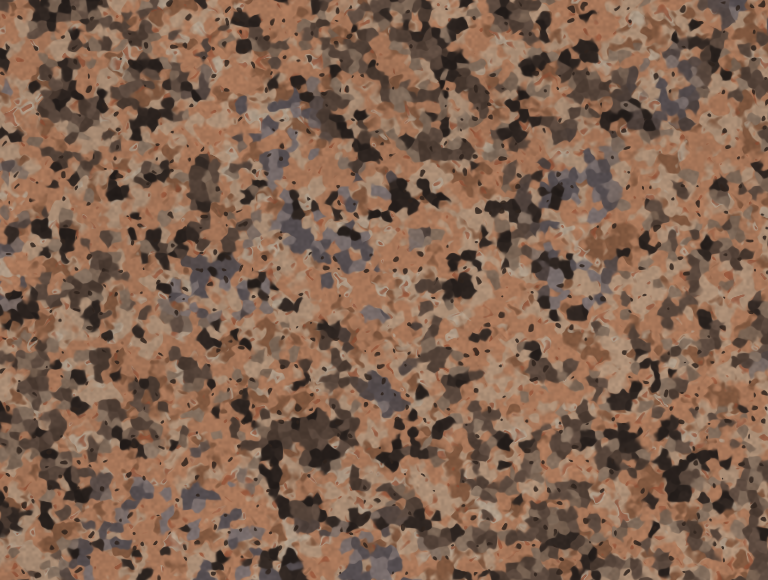
A WebGL 2 fragment shader for this texture:

```glsl
#version 300 es
precision highp float;
precision highp int;

// Polished granite: rounded mineral grains from a soft, weighted Voronoi
// pattern. Clustered noise picks black mica, brown or grey quartz per grain;
// the remaining ground is mottled salmon and pale feldspar with tiny specks.

uniform vec2 u_resolution;
out vec4 fragColor;

// Integer hash giving three values in 0..1
vec3 hash3(vec2 cell, float seed) {
    uvec3 v = uvec3(ivec3(cell, seed) + 1024);
    v = v * 1664525u + 1013904223u;
    v.x += v.y * v.z; v.y += v.z * v.x; v.z += v.x * v.y;
    v ^= v >> 16u;
    v.x += v.y * v.z; v.y += v.z * v.x; v.z += v.x * v.y;
    return vec3(v >> 8u) / 16777216.0;
}

// Three independent channels of value noise
vec3 noise3(vec2 p, float seed) {
    vec2 i = floor(p), f = fract(p);
    f = f * f * (3.0 - 2.0 * f);
    return mix(mix(hash3(i, seed), hash3(i + vec2(1, 0), seed), f.x),
               mix(hash3(i + vec2(0, 1), seed), hash3(i + vec2(1, 1), seed), f.x), f.y);
}

// Ground mass: salmon, pale and brownish feldspar
vec3 feldspar(vec2 p) {
    vec3 broad = noise3(mat2(0.8, 0.6, -0.6, 0.8) * p * 30.0, 11.0);
    vec3 fine = noise3(mat2(0.6, 0.8, -0.8, 0.6) * p * 85.0, 12.0);
    vec3 blend = 0.6 * broad + 0.4 * fine;
    vec3 color = mix(vec3(0.65, 0.46, 0.345), vec3(0.665, 0.55, 0.455),
                     smoothstep(0.46, 0.62, blend.x));
    color = mix(color, vec3(0.49, 0.335, 0.24), smoothstep(0.60, 0.76, blend.y));
    color = mix(color, vec3(0.68, 0.62, 0.55), 0.8 * smoothstep(0.70, 0.80, blend.z));
    return mix(color, vec3(0.55, 0.29, 0.19), 0.7 * smoothstep(0.80, 0.95, fine.z));
}

// Colour of one grain; alpha is zero where the ground shows through
vec4 mineral(vec2 center, vec3 rnd) {
    vec3 cluster = noise3(mat2(0.8, -0.6, 0.6, 0.8) * center * 25.0, 21.0);
    vec3 region = noise3(center * 6.0, 22.0);
    float mica = 0.6 * cluster.x + 0.4 * rnd.x + 0.06 * (region.x - 0.5);
    float quartz = 0.6 * cluster.y + 0.4 * rnd.y + 0.08 * (region.y - 0.5);
    float cool = smoothstep(0.72, 0.9, region.z);
    if (mica > 0.715)
        return vec4(mix(vec3(0.13, 0.105, 0.095), vec3(0.20, 0.16, 0.14), rnd.z), 1.0);
    if (quartz > 0.655)
        return vec4(mix(mix(vec3(0.27, 0.21, 0.175), vec3(0.38, 0.305, 0.26), rnd.z),
                        vec3(0.33, 0.30, 0.31), cool), 1.0);
    if (quartz > 0.585)
        return vec4(mix(mix(vec3(0.44, 0.36, 0.30), vec3(0.53, 0.45, 0.385), rnd.z),
                        vec3(0.46, 0.42, 0.42), cool), 0.95);
    return vec4(0.0);
}

void main() {
    vec2 p = gl_FragCoord.xy / u_resolution.y;

    // Ragged grain outlines
    vec2 warped = p + 0.007 * (noise3(p * 95.0, 1.0).xy - 0.5)
                    + 0.008 * (noise3(p * 40.0, 2.0).xy - 0.5);

    // Soft Voronoi: nearby grains blended over a narrow border
    vec2 q = warped * 58.0, base = floor(q);
    vec4 sum = vec4(0.0);
    float total = 0.0;
    for (int y = -1; y <= 1; y++)
    for (int x = -1; x <= 1; x++) {
        vec2 cell = base + vec2(x, y);
        vec3 place = hash3(cell, 3.0);
        vec2 center = cell + 0.1 + 0.8 * place.xy;
        float weight = exp(-14.0 * (distance(q, center) - 0.25 * place.z));
        vec4 grain = mineral(center / 58.0, hash3(cell, 4.0));
        sum += weight * vec4(grain.rgb * grain.a, grain.a);
        total += weight;
    }
    sum /= total;
    vec3 color = feldspar(warped) * (1.0 - sum.a) + sum.rgb;

    // Scattered small dark specks
    vec2 s = warped * 42.0;
    vec3 spot = hash3(floor(s), 5.0);
    float radius = 0.08 + 0.12 * fract(spot.z * 37.0);
    float speck = 1.0 - smoothstep(radius - 0.06, radius + 0.06,
                                   distance(fract(s), 0.27 + 0.46 * spot.xy));
    color = mix(color, vec3(0.18, 0.135, 0.11), 0.85 * speck * step(0.72, spot.z));

    // Crystalline mottling and slow changes of tone
    float mottle = noise3(p * 190.0, 6.0).x + 0.6 * noise3(p * 110.0, 7.0).y - 0.8;
    float tone = noise3(p * 5.0, 8.0).x - 0.5;
    color *= 1.0 + 0.11 * mottle + 0.06 * tone;

    fragColor = vec4(clamp(color, 0.0, 1.0), 1.0);
}
```
